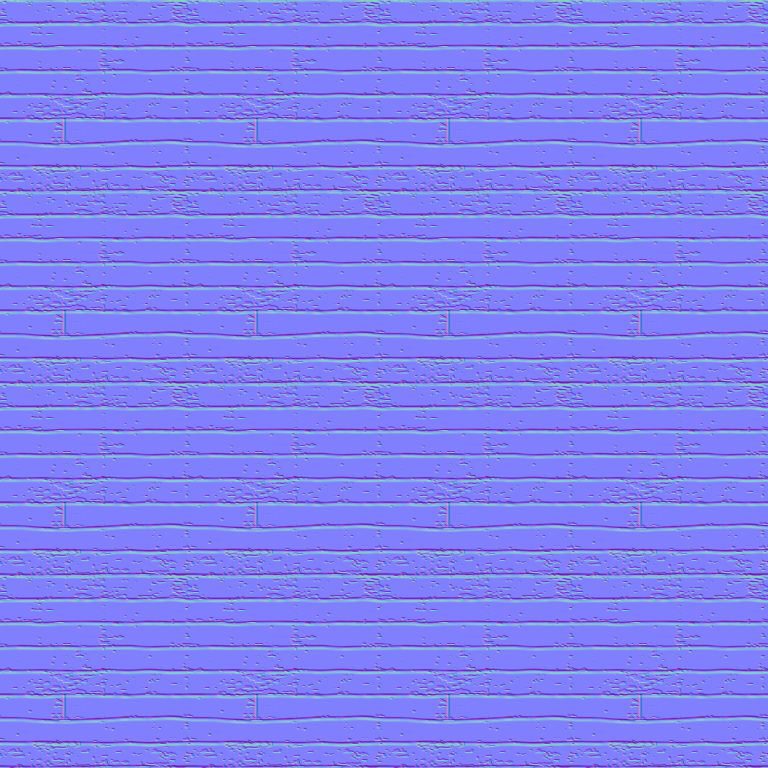
This texture map is drawn by a WebGL 1 fragment shader. Its source:

```glsl
precision highp float;
// Tangent-space normal map of weathered, flaking horizontal wooden boards.
uniform vec2 u_resolution;

const float TILES = 4.0;    // repeats across and down
const float BOARDS = 8.0;   // boards in one repeat
const float STEP = 0.0025;  // half-width of the slope sample, in tiles

float hash(vec2 p) {
  vec3 q = fract(p.xyx * 0.1031);
  q += dot(q, q.yzx + 33.33);
  return fract((q.x + q.y) * q.z);
}

// Value noise that wraps over one tile holding the given number of cells.
float noise(vec2 tile, vec2 cells, float seed) {
  vec2 p = tile * cells;
  vec2 i = floor(p);
  vec2 f = p - i;
  f = f * f * (3.0 - 2.0 * f);
  vec2 a = mod(i, cells) + seed;
  vec2 b = mod(i + 1.0, cells) + seed;
  return mix(mix(hash(a), hash(vec2(b.x, a.y)), f.x),
             mix(hash(vec2(a.x, b.y)), hash(b), f.x), f.y);
}

// Signed distance from a column, wrapped over the tile.
float wrapped(float x, float centre) {
  return fract(x - centre + 0.5) - 0.5;
}

float bump(float x, float centre, float width) {
  float d = wrapped(x, centre) / width;
  return exp(-d * d);
}

// Per board: overall wear, centre of the worn patch, patch width.
vec3 boardWear(float row) {
  if (row < 0.5) return vec3(0.50, 0.95, 0.07);
  if (row < 1.5) return vec3(0.14, 0.21, 0.06);
  if (row < 2.5) return vec3(0.18, 0.59, 0.10);
  if (row < 3.5) return vec3(0.14, 0.45, 0.06);
  if (row < 4.5) return vec3(0.40, 0.36, 0.16);
  if (row < 5.5) return vec3(0.10, 0.31, 0.09);
  if (row < 6.5) return vec3(0.12, 0.82, 0.03);
  return vec3(0.50, 0.28, 0.08);
}

// Slightly uneven line of each seam, in board heights.
float seamWobble(float x, float seam) {
  float w = (noise(vec2(x, 0.0), vec2(9.0, 1.0), seam * 5.0 + 3.0) - 0.5) * 0.06;
  float sagging = 1.0 - step(0.5, abs(seam - 6.0));
  return w + sagging * 0.06 * cos(6.2832 * (x - 0.35));
}

// Sharp lower lip of one board, softer upper lip of the next.
float groove(float d) {
  return d < 0.0 ? smoothstep(-0.06, 0.0, d) : 1.0 - smoothstep(0.02, 0.15, d);
}

// Sparse small oval dents, at most one per cell.
float pits(vec2 tile, vec2 cells, float chance) {
  vec2 p = tile * cells;
  vec2 id = mod(floor(p), cells);
  vec2 centre = 0.35 + 0.3 * vec2(hash(id + 17.0), hash(id + 41.0));
  float r = length((fract(p) - centre) * vec2(1.0, 0.8));
  return step(1.0 - chance, hash(id + 71.0)) * (1.0 - smoothstep(0.06, 0.17, r));
}

// Flaked paint: long splinters mixed with finer crumbs.
float flakes(vec2 tile, float wear) {
  float n = 0.58 * noise(tile, vec2(20.0, 96.0), 9.0)
          + 0.42 * noise(tile, vec2(72.0, 120.0), 31.0);
  float cut = mix(0.92, 0.48, clamp(wear, 0.0, 1.0));
  return smoothstep(cut, cut + 0.10, n);
}

// Surface height in tiles; y runs down from the top of the tile.
float height(vec2 tile) {
  float y = tile.y * BOARDS + 0.05;
  float seam = floor(y + 0.5);
  float seamId = mod(seam, BOARDS);
  float d = y - seam - seamWobble(tile.x, seamId);
  float row = mod(seamId + (d < 0.0 ? BOARDS - 1.0 : 0.0), BOARDS);

  // Wear gathers in patches, along nail columns and at board edges.
  vec3 w = boardWear(row);
  float patchy = noise(tile, vec2(9.0, 24.0), 53.0);
  float wear = w.x * (0.5 + patchy) + 0.5 * bump(tile.x, w.y, w.z);
  wear += 0.48 * max(bump(tile.x, 0.54, 0.013), bump(tile.x, 0.975, 0.013));
  float lowerEdge = d < 0.0 ? 1.0 - smoothstep(0.06, 0.24, -d) : 0.0;
  wear += 0.65 * lowerEdge * patchy;

  // Butt joint in a single board.
  float jointed = 1.0 - step(0.5, abs(row - 5.0));
  float joint = jointed * (1.0 - smoothstep(0.0, 0.009, abs(wrapped(tile.x, 0.335))));

  float depth = 0.0045 + 0.0055 * noise(tile, vec2(26.0, 8.0), 5.0);
  float h = 0.0005 * noise(tile, vec2(48.0, 128.0), 13.0);
  h -= 0.0045 * flakes(tile, wear);
  h -= 0.0045 * pits(tile, vec2(16.0, 32.0), 0.07);
  return min(h, -0.007 * joint) - depth * groove(d);
}

vec3 surfaceNormal(vec2 tile) {
  vec2 e = vec2(STEP, 0.0);
  float dx = height(tile + e.xy) - height(tile - e.xy);
  float dy = height(tile + e.yx) - height(tile - e.yx);
  vec3 n = normalize(vec3(-dx, dy, 2.0 * STEP));
  // Broken fibres on slopes shorten the averaged normal.
  n.z -= 0.2 * smoothstep(0.06, 0.4, length(n.xy));
  return n;
}

void main() {
  // Four samples per pixel smooth the fine edges.
  vec3 normal = vec3(0.0);
  for (int i = 0; i < 4; i++) {
    float k = float(i);
    vec2 offset = vec2(mod(k, 2.0), floor(k * 0.5)) * 0.5 - 0.25;
    vec2 uv = (gl_FragCoord.xy + offset) / u_resolution;
    normal += surfaceNormal(fract(vec2(uv.x, 1.0 - uv.y) * TILES));
  }
  gl_FragColor = vec4(0.5 + 0.125 * normal, 1.0);
}
```
